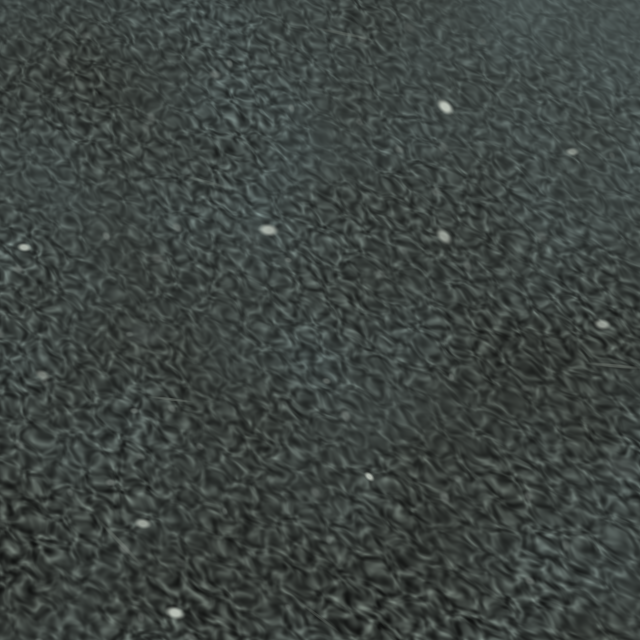
Give the GLSL for this texture, as a WebGL 1 fragment shader.

```glsl
precision highp float;
// Worn dark asphalt seen at a slant: soft worm-like grain, pale chips and faint straws.

uniform vec2 u_resolution;

// Grain
const float GRAIN_NEAR = 66.0;               // grain cells per canvas at the bottom
const float GRAIN_GAIN = 30.0;               // extra cells towards the top
const float STREAK_ANGLE = -0.6;             // grains lean down to the right
const vec2  GRAIN_STRETCH = vec2(0.76, 1.2); // along and across the streak
const float CONTRAST_NEAR = 0.255;
const float CONTRAST_FAR = 0.18;

// Tone
const float TONE_NEAR = 0.232;
const float TONE_FAR = 0.262;
const float BLOTCH_DEPTH = 0.045;
const float HAZE_LIFT = 0.045;
const vec3  TINT_WARM = vec3(0.96, 1.05, 0.985);
const vec3  TINT_COOL = vec3(0.925, 1.055, 1.035);

// Scattered debris
const vec3 CHIP_COLOR = vec3(0.76, 0.79, 0.75);
const vec3 PALE_GRAIN_COLOR = vec3(0.50, 0.53, 0.51);
const vec3 STRAW_COLOR = vec3(0.47, 0.50, 0.47);
const vec3 STAIN_COLOR = vec3(0.33, 0.36, 0.35);
const vec2 CHIP_SIZE = vec2(0.014, 0.0085);
const vec2 PALE_GRAIN_SIZE = vec2(0.010, 0.007);
const vec2 STRAW_SIZE = vec2(0.042, 0.0032);
const vec2 STAIN_SIZE = vec2(0.032, 0.018);

vec2 hash22(vec2 p) {
  vec3 q = fract(p.xyx * vec3(0.1031, 0.1030, 0.0973));
  q += dot(q, q.yzx + 33.33);
  return fract((q.xx + q.yz) * q.zy);
}

// Coordinates along and across an axis at the given angle
vec2 toAxis(vec2 v, float angle) {
  float c = cos(angle), s = sin(angle);
  return vec2(c * v.x + s * v.y, c * v.y - s * v.x);
}

float cornerSlope(vec2 cell, vec2 offset) {
  return dot(normalize(hash22(cell) - 0.5 + 1e-4), offset);
}

float gradientNoise(vec2 p) {
  vec2 cell = floor(p), f = p - cell, e = vec2(1.0, 0.0);
  vec2 w = f * f * f * (f * (f * 6.0 - 15.0) + 10.0);
  float low = mix(cornerSlope(cell, f), cornerSlope(cell + e, f - e), w.x);
  float high = mix(cornerSlope(cell + e.yx, f - e.yx), cornerSlope(cell + 1.0, f - 1.0), w.x);
  return mix(low, high, w.y);
}

// Soft ellipses, one per chosen cell, with random place, turn, size and strength
float scatter(vec2 uv, float cells, float chance, vec2 halfSize, float seed) {
  vec2 grid = uv * cells, home = floor(grid);
  float mask = 0.0;
  for (int j = -1; j <= 1; j++) {
    for (int i = -1; i <= 1; i++) {
      vec2 cell = home + vec2(float(i), float(j));
      vec2 spot = hash22(cell + seed);
      vec2 kind = hash22(cell + seed + 17.37);
      float angle = STREAK_ANGLE + (kind.y - 0.5) * 1.5;
      vec2 q = toAxis((grid - cell - spot) / cells, angle);
      q /= halfSize * mix(0.6, 1.1, spot.x);
      float strength = mix(0.4, 1.0, fract(kind.y * 7.0));
      float shape = 1.0 - smoothstep(0.35, 1.25, length(q));
      mask = max(mask, step(kind.x, chance) * strength * shape);
    }
  }
  return mask;
}

// Grain that grows towards the viewer and bends into short worms
float asphaltGrain(vec2 uv) {
  float scale = GRAIN_NEAR + GRAIN_GAIN * uv.y;
  float depth = (GRAIN_NEAR + 0.5 * GRAIN_GAIN * uv.y) * uv.y;
  vec2 p = toAxis(vec2((uv.x - 0.5) * scale, depth), STREAK_ANGLE) * GRAIN_STRETCH;
  p += 0.9 * vec2(gradientNoise(p * 0.45 + 31.7), gradientNoise(p * 0.45 + 83.2));
  return gradientNoise(p) + 0.4 * gradientNoise(toAxis(p, 0.7) * 1.7 + 57.3);
}

void main() {
  vec2 uv = gl_FragCoord.xy / min(u_resolution.x, u_resolution.y);

  // Broad light and worn patches
  float blotch = gradientNoise(uv * 3.3 + 5.1) + 0.6 * gradientNoise(uv * 9.0 + 42.6);
  float patchiness = 1.0 + 0.7 * gradientNoise(uv * 6.0 + 71.4);
  float haze = smoothstep(0.55, 0.0, length(uv - vec2(1.0, 1.05)));

  // Grain over the base tone
  float grain = asphaltGrain(uv);
  float contrast = mix(CONTRAST_NEAR, CONTRAST_FAR, uv.y) * patchiness * (1.0 - 0.5 * haze);
  float tone = mix(TONE_NEAR, TONE_FAR, uv.y) + BLOTCH_DEPTH * blotch + HAZE_LIFT * haze;
  tone += contrast * (grain + 0.35 * grain * grain);
  float coolness = clamp(0.15 + 0.5 * uv.y + 0.8 * blotch + 0.5 * haze, 0.0, 1.0);
  vec3 color = max(tone, 0.07) * mix(TINT_WARM, TINT_COOL, coolness);

  // Debris, from faint to bright
  color = mix(color, STAIN_COLOR, 0.6 * scatter(uv, 4.0, 0.2, STAIN_SIZE, 11.3));
  color = mix(color, STRAW_COLOR, 0.6 * scatter(uv, 5.0, 0.28, STRAW_SIZE, 23.9));
  color = mix(color, PALE_GRAIN_COLOR, 0.6 * scatter(uv, 20.0, 0.14, PALE_GRAIN_SIZE, 47.2));
  color = mix(color, CHIP_COLOR, scatter(uv, 7.0, 0.2, CHIP_SIZE, 91.6));

  gl_FragColor = vec4(color, 1.0);
}
```
